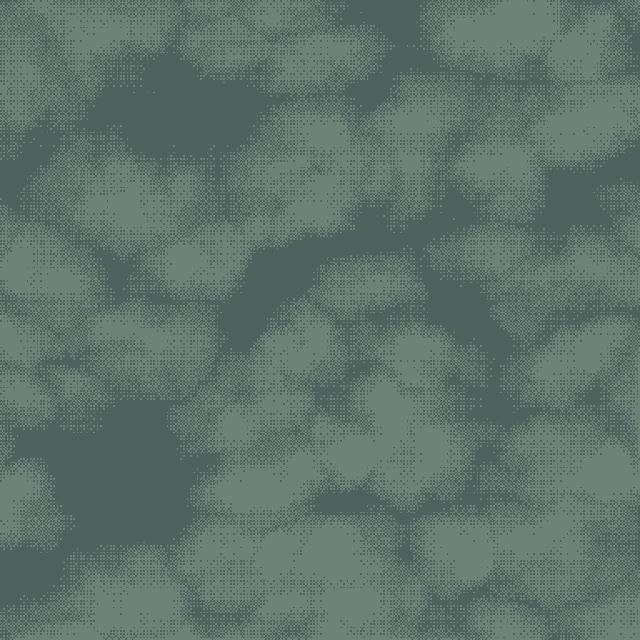
Give the GLSL for this texture, as a WebGL 2 fragment shader.

```glsl
#version 300 es
precision highp float;

uniform vec2 u_resolution;
out vec4 fragColor;

const vec3 LIGHT = vec3(0.432, 0.512, 0.472);
const vec3 DARK = vec3(0.306, 0.388, 0.367);
const float DITHER_CELLS = 384.0;

vec3 hash3(vec2 p) {
  vec3 q = fract(p.xyx * vec3(0.1031, 0.1030, 0.0973));
  q += dot(q, q.yxz + 33.33);
  return fract((q.xxy + q.yzz) * q.zyx);
}

float valueNoise(vec2 p) {
  vec2 i = floor(p);
  vec2 f = fract(p);
  f = f * f * (3.0 - 2.0 * f);
  float low = mix(hash3(i).x, hash3(i + vec2(1.0, 0.0)).x, f.x);
  float high = mix(hash3(i + vec2(0.0, 1.0)).x, hash3(i + 1.0).x, f.x);
  return mix(low, high, f.y);
}

float fbm(vec2 p) {
  float sum = 0.0;
  float amplitude = 0.5;
  for (int i = 0; i < 4; i++) {
    sum += amplitude * valueNoise(p);
    p = mat2(1.6, 1.2, -1.2, 1.6) * p + 7.3;
    amplitude *= 0.5;
  }
  return sum / 0.9375;
}

vec2 warpOffset(vec2 p) {
  return vec2(fbm(p + 3.0), fbm(p + 41.0)) - 0.5;
}

// Two smallest weighted distances; the weights vary the lump sizes
vec2 cellDistances(vec2 p) {
  vec2 base = floor(p);
  vec2 nearest = vec2(9.0);
  for (int y = -2; y <= 2; y++) {
    for (int x = -2; x <= 2; x++) {
      vec2 cell = base + vec2(x, y);
      vec3 random = hash3(cell + 19.0);
      float d = distance(p, cell + random.xy) * mix(0.78, 1.45, random.z);
      nearest.y = min(nearest.y, max(nearest.x, d));
      nearest.x = min(nearest.x, d);
    }
  }
  return nearest;
}

// Pillow-shaped lumps with soft valleys, narrow creases and ragged rims
float lumpTone(vec2 uv) {
  vec2 p = uv + 0.13 * warpOffset(uv * 4.0) + 0.03 * warpOffset(uv * 17.0);
  p.y -= 0.1 * p.x;
  vec2 large = cellDistances(p * vec2(5.0, 7.4));
  vec2 small = cellDistances(p * vec2(11.0, 14.5) + 23.0);
  vec2 tiny = cellDistances(p * vec2(25.0, 31.0) + 61.0);
  float depth = large.x * large.x + 0.4 * small.x * small.x
    + 0.15 * tiny.x * tiny.x;
  float crease = exp(-14.0 * (large.y - large.x));
  float channels = valueNoise(p * vec2(2.5, 6.0) + 11.0) - 0.5;
  float grain = fbm(uv * 28.0 + 57.0) - 0.5;
  return 0.575 + 1.65 * (0.38 - depth) - 0.16 * crease
    + 0.4 * channels + 0.5 * grain;
}

// Ordered threshold matrix, built from nested 2 by 2 blocks
float bayer2(vec2 cell) {
  vec2 a = mod(floor(cell), 2.0);
  return fract(a.x * 0.5 + a.y * 0.75);
}

float bayer8(vec2 cell) {
  return bayer2(cell) + bayer2(cell * 0.5) / 4.0
    + bayer2(cell * 0.25) / 16.0 + 1.0 / 128.0;
}

float ditheredTone(vec2 uv) {
  vec2 cell = floor(uv * DITHER_CELLS);
  float speckle = 0.08 * (hash3(cell + 5.0).x - 0.5);
  float tone = lumpTone((cell + 0.5) / DITHER_CELLS) + speckle;
  return step(bayer8(cell), tone);
}

void main() {
  float side = min(u_resolution.x, u_resolution.y);
  // Four close samples soften the dither cell edges
  float coverage = 0.0;
  for (int i = 0; i < 4; i++) {
    vec2 offset = (vec2(i % 2, i / 2) - 0.5) * 0.3;
    coverage += 0.25 * ditheredTone((gl_FragCoord.xy + offset) / side);
  }
  fragColor = vec4(mix(DARK, LIGHT, coverage), 1.0);
}
```
